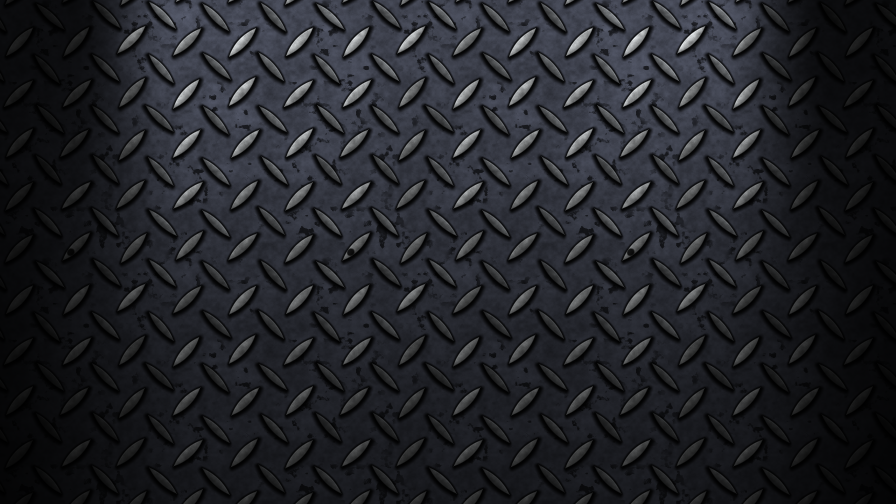
This texture is drawn by a WebGL 2 fragment shader. Its source:

```glsl
#version 300 es
precision highp float;
// Dark steel tread plate: two interleaved lattices of lens-shaped lugs, leaning
// opposite ways, on a worn plate lit from above. Wear and jitter are hashed per
// lug and wrap every five cells, so the whole surface tiles.

uniform vec2 u_resolution;
out vec4 fragColor;

// Lengths are in canvas heights.
const vec2 CELL = vec2(0.1111, 0.1023);
const vec2 ORIGIN = vec2(0.0394, 0.1006);
const float TILE = 5.0;

const vec3 STEEL = vec3(0.245, 0.258, 0.305);
const vec3 BRIGHT_LUG = vec3(0.60, 0.61, 0.615);
const vec3 DULL_LUG = vec3(0.385, 0.395, 0.405);

struct Lug {
    vec2 local;   // x along the lug, y across it, positive upward
    vec2 id;      // cell index inside the tile
};

float hash(vec2 p) {
    vec3 q = fract(p.xyx * vec3(0.1031, 0.1030, 0.0973));
    q += dot(q, q.yzx + 33.33);
    return fract((q.x + q.y) * q.z);
}

// Value noise that repeats after a whole number of lattice steps.
float noise(vec2 p, float period) {
    vec2 i = floor(p), f = fract(p);
    f = f * f * (3.0 - 2.0 * f);
    vec2 a = mod(i, period), b = mod(i + 1.0, period);
    return mix(mix(hash(a), hash(vec2(b.x, a.y)), f.x),
               mix(hash(vec2(a.x, b.y)), hash(b), f.x), f.y);
}

float fbm(vec2 grid, float frequency) {
    float sum = 0.0, weight = 0.5;
    for (int i = 0; i < 4; i++) {
        sum += weight * noise(grid * frequency, TILE * frequency);
        frequency *= 2.0;
        weight *= 0.5;
    }
    return sum / 0.9375;
}

// Signed distance to a pointed lens lying along x.
float lens(vec2 p, vec2 size) {
    p = abs(p);
    float h = (size.x * size.x - size.y * size.y) / (2.0 * size.y);
    bool beyondTip = (p.x - size.x) * h > p.y * size.x;
    return beyondTip ? length(p - vec2(size.x, 0.0))
                     : length(p + vec2(0.0, h)) - h - size.y;
}

Lug nearestLug(vec2 grid, float angle, float seed) {
    vec2 cell = floor(grid + 0.5);
    vec2 id = mod(cell, TILE);
    vec2 jitter = vec2(hash(id + seed), hash(id + seed + 17.0)) - 0.5;
    vec2 p = (grid - cell - jitter * 0.07) * CELL;
    angle += (hash(id + seed + 31.0) - 0.5) * 0.12;
    vec2 axis = vec2(cos(angle), sin(angle));
    vec2 across = vec2(-axis.y, axis.x);
    return Lug(vec2(dot(p, axis), dot(p, across)), id);
}

// Shadow, dark outline, then the shaded face with its lit upper rim.
vec3 addLug(vec3 base, Lug lug, vec2 size, vec3 tone, float rim, float grain, float px) {
    float d = lens(lug.local, size);
    float shade = lens(lug.local + vec2(0.0, 0.0035), size);
    base *= mix(0.12, 1.0, smoothstep(-0.001, 0.0095, shade));
    base *= mix(0.30, 1.0, smoothstep(0.0, 0.0045, d));
    float v = lug.local.y / size.y;
    float wear = mix(0.78, 1.12, hash(lug.id + size * 900.0));
    vec3 face = tone * wear * mix(0.68, 1.08, smoothstep(-0.9, 0.7, v));
    face *= 0.72 + 0.5 * grain;
    face += tone * rim * smoothstep(-0.003, -0.0008, d) * smoothstep(0.0, 0.5, v);
    return mix(base, face, 1.0 - smoothstep(-px, px, d + 0.0005));
}

// Overhead beam with dark flanks, fading toward the bottom.
float lighting(vec2 uv) {
    float inward = 1.0 - abs(uv.x - 0.5) * 2.0;
    float soft = smoothstep(-0.05, 0.55, inward);
    float beam = smoothstep(0.16, 0.40, inward);
    float side = mix(0.17, 1.0, mix(soft, beam, smoothstep(0.3, 1.0, uv.y)));
    vec2 spot = (vec2(abs(uv.x - 0.5), uv.y) - vec2(0.25, 0.95)) * vec2(6.0, 3.0);
    return side * (mix(0.36, 1.0, smoothstep(-0.1, 1.0, uv.y)) + 0.14 * exp(-dot(spot, spot)));
}

void main() {
    vec2 uv = gl_FragCoord.xy / u_resolution;
    vec2 grid = (gl_FragCoord.xy / u_resolution.y - ORIGIN) / CELL;
    float px = 0.8 / u_resolution.y;

    // Plate with blotches, fine grit and dark pits
    float blotch = fbm(grid, 2.0);
    float grit = fbm(grid + 1.7, 12.0);
    float pits = smoothstep(0.60, 0.74, fbm(grid + 3.1, 7.0)) * smoothstep(0.35, 0.65, blotch);
    vec3 color = STEEL * (0.58 + 0.46 * blotch + 0.40 * grit) * (1.0 - 0.65 * pits);

    // Bright lugs rise to the right, dull ones fall to the right
    Lug rising = nearestLug(grid, 0.80, 3.0);
    Lug falling = nearestLug(grid - vec2(0.52, 0.48), -0.80, 53.0);
    color = addLug(color, falling, vec2(0.0385, 0.0074), DULL_LUG, 0.40, grit, px);
    color = addLug(color, rising, vec2(0.0395, 0.0090), BRIGHT_LUG, 0.22, grit, px);

    // One chipped lug per tile
    float chipped = 1.0 - step(0.5, distance(rising.id, vec2(1.0, 4.0)));
    float chip = lens(rising.local + vec2(0.016, 0.0), vec2(0.004, 0.0035) * 2.0);
    color *= 1.0 - 0.85 * chipped * (1.0 - smoothstep(-0.002, 0.002, chip));

    fragColor = vec4(color * lighting(uv), 1.0);
}
```
